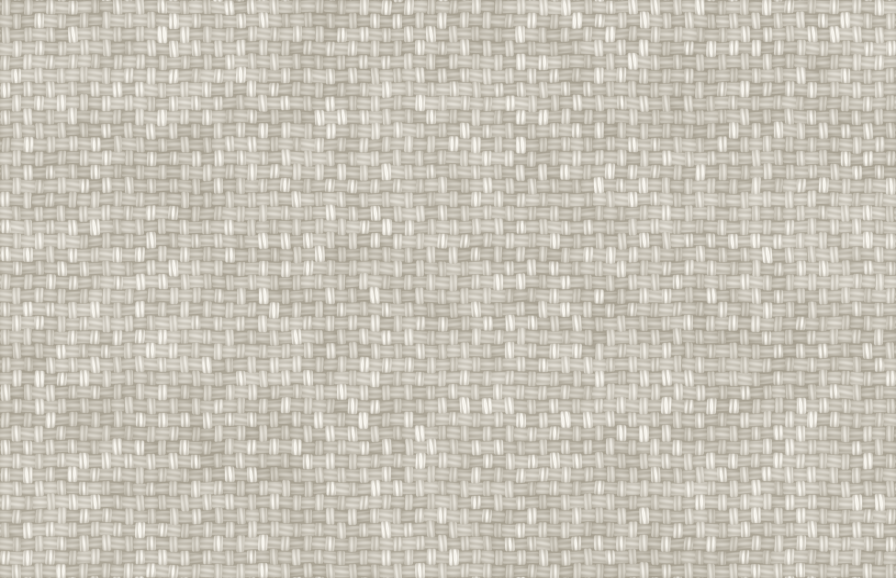
Give the GLSL for this texture, as a Shadertoy shader.

```glsl
const vec2 CELLS = vec2(80.0, 42.0);       // thread crossings across and down
const vec2 WEFT_HALF = vec2(0.68, 0.42);   // half size of a horizontal float
const vec2 WARP_HALF = vec2(0.40, 0.56);   // half size of a vertical float
const vec3 SHADOW = vec3(0.65, 0.625, 0.565);
const vec3 LIGHT = vec3(0.97, 0.96, 0.935);
const float GAP_TONE = 0.03;
const float WEFT_TONE = 0.38;
const float WARP_TONE = 0.47;
const float FIBRES = 2.6;                  // fibres across one thread
const float FIBRE_DEPTH = 0.15;
const float BULGE_DEPTH = 0.30;
const float TONE_VARIATION = 0.20;
const float SHEEN = 0.30;                  // extra light on some warp floats
const float WOBBLE = 0.035;
const float CORNER = 0.16;
const float TAU = 6.2831853;

float hash(vec2 p) {
    vec3 q = fract(vec3(p.xyx) * 0.1031);
    q += dot(q, q.yzx + 33.33);
    return fract((q.x + q.y) * q.z);
}

float roundedBox(vec2 p, vec2 halfSize) {
    vec2 d = abs(p) - halfSize + CORNER;
    return length(max(d, 0.0)) + min(max(d.x, d.y), 0.0) - CORNER;
}

// Slight drift of the threads away from a perfect grid
vec2 drift(vec2 p) {
    return WOBBLE * vec2(sin(p.y * 0.73 + 2.0 * sin(p.x * 0.11)) + sin(p.y * 1.9 + p.x * 0.17),
                         sin(p.x * 0.41 + 2.0 * sin(p.y * 0.23)) + sin(p.x * 1.3 - p.y * 0.31));
}

// Fine strands running along a float, in the range -1 to 1
float fibres(float across, float along, float seed) {
    float phase = across * FIBRES * TAU + seed * 40.0;
    return 0.6 * sin(phase + along * (seed - 0.5) * 3.0)
         + 0.4 * sin(phase * 0.57 + along * 2.0 + seed * 17.0);
}

// Tone and coverage of the float centred on one crossing
vec2 threadFloat(vec2 p, vec2 id, bool isWarp, float blur) {
    float seed = hash(id + 7.0);
    float shine = hash(id + 91.0);
    vec2 halfSize = isWarp ? WARP_HALF : WEFT_HALF;
    halfSize *= 0.88 + 0.22 * vec2(shine, seed);

    vec2 axes = isWarp ? p : p.yx;             // x across the thread, y along it
    vec2 extent = isWarp ? halfSize : halfSize.yx;
    vec2 rel = axes / extent;
    float bulge = 0.75 - 0.7 * rel.y * rel.y - 0.5 * rel.x * rel.x;
    float strands = fibres(axes.x, axes.y, seed);

    float threadSeed = hash(isWarp ? vec2(id.x, 311.0) : vec2(id.y, 173.0));
    float tone = isWarp ? WARP_TONE : WEFT_TONE;
    tone += TONE_VARIATION * (seed - 0.5) + 0.08 * (threadSeed - 0.5);
    tone += BULGE_DEPTH * (bulge - 0.35) + FIBRE_DEPTH * strands;

    // Glints follow the strands and fade toward the float's ends
    if (isWarp) tone += SHEEN * shine * shine * (1.0 + 0.7 * strands) * (1.1 - 0.7 * rel.y * rel.y);

    float coverage = 1.0 - smoothstep(-blur, blur, roundedBox(p, halfSize));
    return vec2(tone, coverage);
}

void mainImage(out vec4 fragColor, in vec2 fragCoord) {
    vec2 grid = fragCoord / iResolution.xy * CELLS;
    vec2 p = grid + drift(grid);
    vec2 cell = floor(p);
    vec2 pixel = CELLS / iResolution.xy;
    float blur = max(0.06, 0.75 * max(pixel.x, pixel.y));

    // Weft floats first, then warp floats over their ends
    float tone = GAP_TONE;
    for (int layer = 0; layer < 2; layer++) {
        for (int j = -1; j <= 1; j++) {
            for (int i = -1; i <= 1; i++) {
                vec2 id = cell + vec2(i, j);
                if (int(mod(id.x + id.y, 2.0)) != layer) continue;
                vec2 strand = threadFloat(p - id - 0.5, id, layer == 1, blur);
                tone = mix(tone, strand.x, strand.y);
            }
        }
    }

    // Broad, faint unevenness of the cloth
    tone += 0.02 * (sin(grid.x * 0.19 + 1.5 * sin(grid.y * 0.27)) + sin(grid.y * 0.37 + grid.x * 0.07));

    fragColor = vec4(mix(SHADOW, LIGHT, clamp(tone, 0.0, 1.0)), 1.0);
}
```
